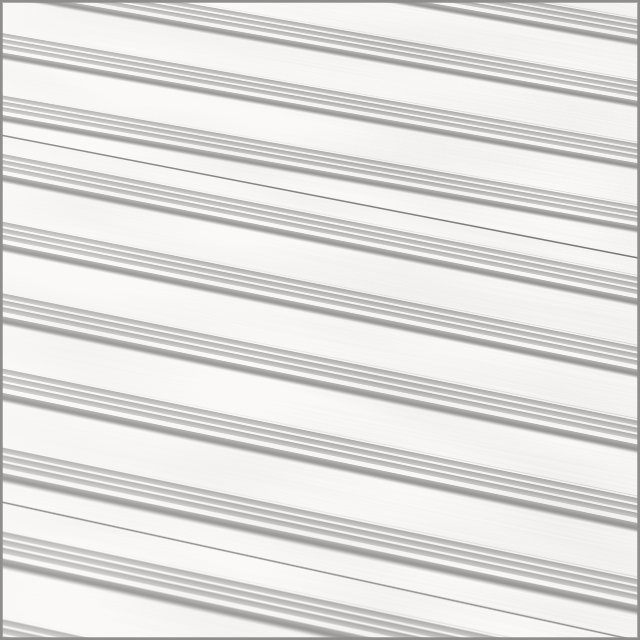
Reproduce this texture procedurally as a WebGL 1 fragment shader.

```glsl
precision highp float;
// Brushed pale metal planks in shallow perspective, with slanted bands of grooves and two seams.
uniform vec2 u_resolution;

// Colours
const vec3 METAL = vec3(0.985, 0.978, 0.970);
const vec3 METAL_DIM = vec3(0.925, 0.917, 0.908);
const vec3 GROOVE_LIGHT = vec3(0.785, 0.780, 0.775);
const vec3 GROOVE_DARK = vec3(0.690, 0.685, 0.680);
const vec3 SHADOW = vec3(0.595, 0.588, 0.582);
const vec3 SEAM = vec3(0.47, 0.455, 0.44);
const vec3 FRAME = vec3(0.555, 0.550, 0.550);

// Planks: y of first band at left edge, band spacing, spacing growth, drop across canvas
const vec4 PLANK_TOP = vec4(0.1888, 0.0980, 0.0003, 0.1745);
const vec4 PLANK_MID = vec4(0.2826, 0.1055, 0.0029, 0.1953);
const vec4 PLANK_LOW = vec4(0.8854, 0.1367, 0.0029, 0.2148);
const float FAN = 1.15;                          // spread of bands to the right, per growth
const vec2 SEAM_A = vec2(0.2109, 0.1927);        // y at left edge, drop
const vec2 SEAM_B = vec2(0.7839, 0.2180);
const float SEAM_WIDTH = 0.0024;

// Band profile, as fractions of the band spacing above the band's lower edge
const float SHADOW_TOP = 0.100;
const float GROOVE_START = 0.160;
const float GROOVE_PITCH = 0.093;
const float GROOVE_WIDTH = 0.066;
const float HAIRLINE = 0.438;

const float BLUR_SHARP = 0.0008;
const float BLUR_SOFT = 0.0019;
const float FRAME_WIDTH = 0.0042;

vec2 gradientAt(vec2 cell) {
  float h = fract(sin(dot(cell, vec2(127.1, 311.7))) * 43758.55);
  return vec2(cos(6.2832 * h), sin(6.2832 * h));
}

float gradientNoise(vec2 p) {
  vec2 i = floor(p), f = fract(p);
  vec2 w = f * f * f * (f * (f * 6.0 - 15.0) + 10.0);
  float a = dot(gradientAt(i), f);
  float b = dot(gradientAt(i + vec2(1.0, 0.0)), f - vec2(1.0, 0.0));
  float c = dot(gradientAt(i + vec2(0.0, 1.0)), f - vec2(0.0, 1.0));
  float d = dot(gradientAt(i + 1.0), f - 1.0);
  return mix(mix(a, b, w.x), mix(c, d, w.x), w.y);
}

float stripe(float t, float low, float high, float soft) {
  return smoothstep(low - soft, low + soft, t) - smoothstep(high - soft, high + soft, t);
}

// Signed distance below a seam
float belowSeam(vec2 p, vec2 seam) {
  return p.y - seam.x - seam.y * p.x;
}

// Band index at p (x) and its change per unit of height (y)
vec2 bandIndex(vec2 p, vec4 plank) {
  float spacing = plank.y + FAN * plank.z * p.x;
  float offset = p.y - plank.x - plank.w * p.x;
  float root = sqrt(max(spacing * spacing + 4.0 * plank.z * offset, 1e-5));
  return vec2(2.0 * offset / (spacing + root), 1.0 / root);
}

void main() {
  vec2 uv = gl_FragCoord.xy / u_resolution;
  vec2 p = vec2(uv.x, 1.0 - uv.y);
  float pixel = 1.0 / min(u_resolution.x, u_resolution.y);

  // Plank and position within its repeat
  float seamA = belowSeam(p, SEAM_A), seamB = belowSeam(p, SEAM_B);
  vec4 plank = seamA < 0.0 ? PLANK_TOP : (seamB < 0.0 ? PLANK_MID : PLANK_LOW);
  vec2 band = bandIndex(p, plank);
  float t = fract(0.15 - band.x) - 0.15;
  float blur = mix(BLUR_SHARP, BLUR_SOFT, smoothstep(0.5, 1.0, p.y - 0.2 * p.x));
  float soft = max(blur, 0.6 * pixel) * band.y;

  // Brushed metal: fine streaks along the planks and broad smudges
  float streak = gradientNoise(vec2(p.x * 3.0, band.x * 38.0 + plank.x * 70.0))
               + 0.6 * gradientNoise(vec2(p.x * 7.0, band.x * 85.0));
  float smudge = gradientNoise(vec2(p.x * 4.0, band.x * 1.7 + plank.x * 31.0));
  float dim = 0.10 + 0.30 * p.x + 0.45 * smudge + (0.10 + 0.22 * p.x) * streak;
  vec3 color = mix(METAL, METAL_DIM, clamp(dim, 0.0, 1.0));

  // Grooves, paler towards the left
  float strength = mix(0.86, 1.0, smoothstep(0.0, 0.6, p.x)) * (1.0 + 0.12 * smudge);
  for (int i = 0; i < 3; i++) {
    float low = GROOVE_START + GROOVE_PITCH * float(i);
    float high = low + GROOVE_WIDTH;
    vec3 tone = mix(GROOVE_LIGHT, GROOVE_DARK, smoothstep(low, high, t));
    color = mix(color, tone, strength * stripe(t, low, high, soft));
  }
  color = mix(color, GROOVE_LIGHT, 0.6 * p.x * stripe(t, HAIRLINE - 0.006, HAIRLINE + 0.006, soft));

  // Shadowed lower lip, fading onto the flat metal
  vec3 lip = mix(SHADOW, GROOVE_DARK, smoothstep(0.035, SHADOW_TOP, t));
  float lipMask = smoothstep(-0.025 - soft, 0.025 + soft, t)
                * (1.0 - smoothstep(SHADOW_TOP - soft, SHADOW_TOP + soft, t));
  color = mix(color, lip, lipMask * mix(0.92, 1.0, p.x));

  // Seams between planks
  float edge = max(blur, 0.7 * pixel);
  float lineA = stripe(seamA, -0.5 * SEAM_WIDTH, 0.5 * SEAM_WIDTH, edge);
  float lineB = stripe(seamB, -0.5 * SEAM_WIDTH, 0.5 * SEAM_WIDTH, edge);
  color = mix(color, SEAM, max(lineA * mix(0.8, 1.0, p.x), 0.8 * lineB));

  // Thin frame around the canvas
  vec2 inset = min(uv, 1.0 - uv);
  float border = min(inset.x, inset.y) - FRAME_WIDTH;
  color = mix(FRAME, color, smoothstep(-0.7 * pixel, 0.7 * pixel, border));

  gl_FragColor = vec4(color, 1.0);
}
```
